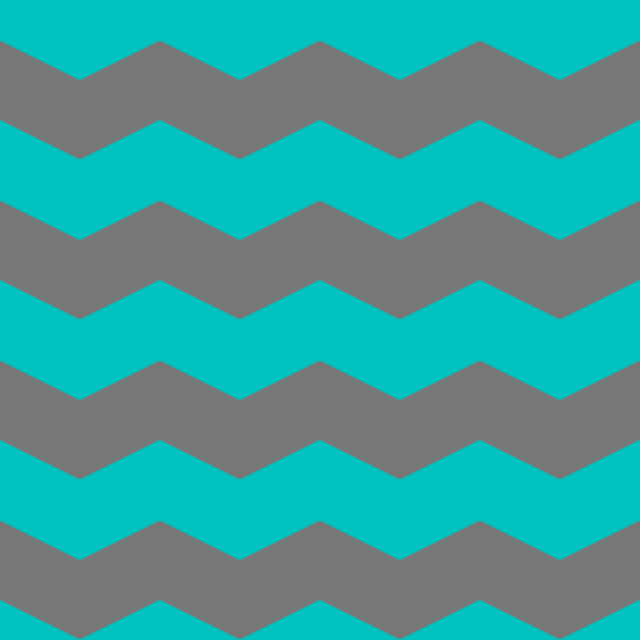
Give the GLSL for this pattern, as a WebGL 1 fragment shader.

```glsl
precision highp float;

uniform vec2 u_resolution;

const vec2 REPEATS = vec2(4.0, 4.0);         // zigzags across, stripe pairs down
const float ZIGZAG_DROP = 0.248;             // peak-to-valley depth, in tiles
const float STRIPE_HALF_WIDTH = 0.248;       // half the grey stripe height, in tiles
const float STRIPE_CENTER = 0.501;           // grey centre below a peak, in tiles
const float EDGE_SOFTNESS = 1.0;             // half the edge blend, in pixels
const vec3 TEAL = vec3(0.0, 0.764, 0.754);
const vec3 GREY = vec3(0.47);

// Triangle wave: 0 at whole numbers, 1 halfway between.
float triangleWave(float x) {
    return 1.0 - abs(2.0 * fract(x) - 1.0);
}

// Signed distance to the grey chevron stripe, in tiles, negative inside.
float chevronDistance(vec2 tile) {
    float offset = tile.y - ZIGZAG_DROP * triangleWave(tile.x) - STRIPE_CENTER;
    float vertical = abs(fract(offset + 0.5) - 0.5) - STRIPE_HALF_WIDTH;
    float slope = 2.0 * ZIGZAG_DROP * REPEATS.x / REPEATS.y;
    return vertical / sqrt(1.0 + slope * slope);
}

void main() {
    vec2 uv = gl_FragCoord.xy / u_resolution;
    vec2 tile = vec2(uv.x, 1.0 - uv.y) * REPEATS;

    // Blend the two flat colours over a narrow smoothed edge.
    float blur = EDGE_SOFTNESS * REPEATS.y / u_resolution.y;
    float teal = smoothstep(-blur, blur, chevronDistance(tile));
    gl_FragColor = vec4(mix(GREY, TEAL, teal), 1.0);
}
```
